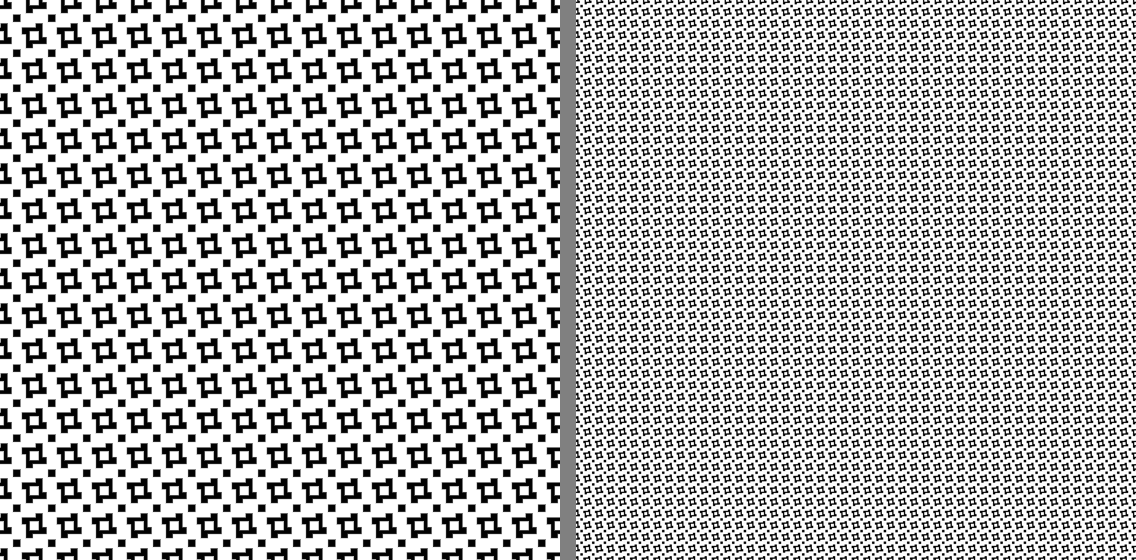
Left: one tile. Right: repeated 3 by 3.
Reproduce this pattern procedurally as a WebGL 2 fragment shader.

```glsl
#version 300 es
precision highp float;
// Black pinwheel frames on white, with a small square between every four.
// Each frame is a square ring with four tabs made by quarter turns; both
// parts are box distances in a repeating cell, so the sheet tiles exactly.

uniform vec2 u_resolution;
out vec4 fragColor;

// Layout: repeats per canvas side, and frame centre within a cell
const float REPEATS = 16.0;
const vec2 FRAME_CENTER = vec2(0.979, 0.979);

// Sizes in cell units, measured from the centre of each part
const float RING_OUTER = 0.236;
const float RING_INNER = 0.129;
const float TAB_REACH = 0.353;
const float TAB_START = 0.041;
const float SQUARE_HALF = 0.105;
const float EDGE_SOFTNESS = 0.024;

const vec3 INK = vec3(0.008);
const vec3 PAPER = vec3(1.0);

// Box distance that keeps its corners square
float boxDistance(vec2 p, vec2 halfSize) {
    vec2 d = abs(p) - halfSize;
    return max(d.x, d.y);
}

float pinwheelDistance(vec2 p) {
    float shape = boxDistance(p, vec2(RING_OUTER));

    // One tab per side, offset towards its clockwise corner
    vec2 tabCenter = vec2(0.5 * (TAB_START + RING_OUTER), 0.5 * TAB_REACH);
    vec2 tabHalf = vec2(0.5 * (RING_OUTER - TAB_START), 0.5 * TAB_REACH);
    vec2 q = p;
    for (int i = 0; i < 4; i++) {
        shape = min(shape, boxDistance(q - tabCenter, tabHalf));
        q = vec2(-q.y, q.x);
    }

    // Cut the window
    return max(shape, -boxDistance(p, vec2(RING_INNER)));
}

void main() {
    vec2 grid = gl_FragCoord.xy / u_resolution * REPEATS - FRAME_CENTER;
    vec2 frameCell = fract(grid + 0.5) - 0.5;
    vec2 squareCell = fract(grid) - 0.5;

    float shape = min(pinwheelDistance(frameCell),
                      boxDistance(squareCell, vec2(SQUARE_HALF)));

    // Soft printed edge, never thinner than the pixel grid allows
    float pixel = REPEATS / min(u_resolution.x, u_resolution.y);
    float edge = max(EDGE_SOFTNESS, 0.7 * pixel);
    float paperAmount = smoothstep(-edge, edge, shape);

    fragColor = vec4(mix(INK, PAPER, paperAmount), 1.0);
}
```
